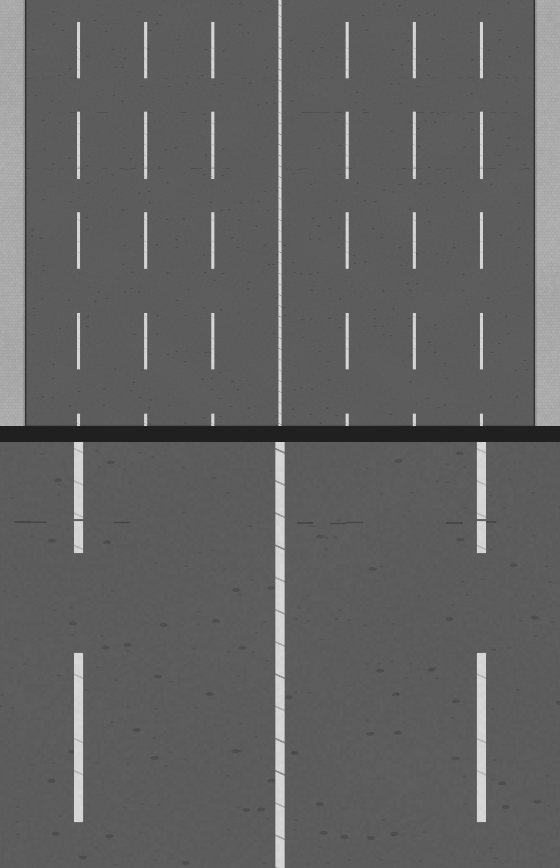
Top: the whole. Bottom: its middle third, enlarged.
This pattern is drawn by a Shadertoy shader. Its source:

```glsl
// A straight eight-lane road seen from above, between two paved footways.
// Dashes repeat in two overlapping runs that meet at a resurfacing seam;
// cellular specks, layered sines and thin cracks give the surfaces their wear.

// Lengths are in canvas heights; y runs down from the top, x from the centre.
const float ROAD_HALF   = 0.5990;
const float LANE_WIDTH  = 0.1576;
const float LINE_HALF   = 0.0036;
const float DASH_LENGTH = 0.1325;
const float DASH_PERIOD = 0.2363;
const float UPPER_START = 0.0515;
const float LOWER_START = 0.2620;
const float SEAM_Y      = 0.3945;
const float TICK_PERIOD = 0.0252;
const vec2  PAVER_SIZE  = vec2(0.0085, 0.0068);
const float ASPHALT = 0.362;
const float PAVING  = 0.680;
const float PAINT   = 0.835;
const float GUTTER  = 0.200;

float hash(vec2 p) {
    vec3 q = fract(vec3(p.xyx) * 0.1031);
    q += dot(q, q.yzx + 33.33);
    return fract((q.x + q.y) * q.z);
}

float cover(float d, float px) {
    return 1.0 - smoothstep(-0.5 * px, 0.5 * px, d);
}

// Signed distance along y to a finite run of dashes.
float dashRun(float y, float start, float last) {
    float t = y - start - 0.5 * DASH_LENGTH;
    float k = clamp(round(t / DASH_PERIOD), 0.0, last);
    return abs(t - k * DASH_PERIOD) - 0.5 * DASH_LENGTH;
}

// Sparse flattened specks, one random point per cell.
float specks(vec2 p, float size, float density, float px) {
    vec2 cell = floor(p / size);
    vec2 centre = 0.25 + 0.5 * vec2(hash(cell + 7.0), hash(cell + 19.0));
    vec2 d = (fract(p / size) - centre) * size;
    float radius = size * 0.09;
    return step(hash(cell), density) * cover(length(d * vec2(0.6, 1.2)) - radius, px);
}

float mottle(vec2 p) {
    return (sin(p.x * 23.0 + 2.0 * sin(p.y * 17.0))
          + sin(p.y * 31.0 + 2.0 * sin(p.x * 13.0))) * 0.5;
}

// Thin horizontal crack, broken into short pieces.
float brokenCrack(vec2 p, float y, float density, float px) {
    float id = floor(p.x / 0.013);
    float wobble = 0.0012 * (hash(vec2(id, y * 91.0)) - 0.5);
    float present = step(hash(vec2(id, y * 57.0)), density);
    return present * cover(abs(p.y - y - wobble) - 0.0006, px);
}

float asphalt(vec2 p, float px) {
    float c = ASPHALT + 0.003 * mottle(p);
    c += 0.012 * (hash(floor(p / 0.0026) + 400.0) - 0.5);
    c -= 0.055 * specks(p, 0.021, 0.13, px);
    c -= 0.030 * specks(p + 3.7, 0.011, 0.15, px);
    c -= 0.060 * brokenCrack(p, 0.183, 0.22, px);
    c -= 0.060 * brokenCrack(p, 0.264, 0.22, px);
    c -= 0.090 * brokenCrack(p, SEAM_Y + 0.002, 0.40, px);
    return c - 0.05 * cover(0.997 - p.y, px);
}

float paving(vec2 p, float px) {
    vec2 g = p / PAVER_SIZE;
    g.x += 0.5 * mod(floor(g.y), 2.0);
    vec2 edge = (0.5 - abs(fract(g) - 0.5)) * PAVER_SIZE;
    float joint = cover(min(edge.x, edge.y) - 0.0006, 2.0 * px);
    float shade = 0.022 * (hash(floor(g) + 90.0) - 0.5) + 0.012 * mottle(p * 0.6);
    return PAVING + shade - 0.045 * joint;
}

void mainImage(out vec4 fragColor, in vec2 fragCoord) {
    float px = 1.0 / iResolution.y;
    vec2 p = vec2(fragCoord.x - 0.5 * iResolution.x, iResolution.y - fragCoord.y) * px;
    float c = asphalt(p, px);

    // Lane dashes and the solid centre line.
    float lane = clamp(round(p.x / LANE_WIDTH), -3.0, 3.0);
    float across = p.x - lane * LANE_WIDTH;
    float along = min(dashRun(p.y, UPPER_START, 1.0), dashRun(p.y, LOWER_START, 3.0));
    bool isCentre = lane == 0.0;
    float line = cover(abs(across) - LINE_HALF, px);
    if (!isCentre) line *= cover(along, px);

    // Slanted hairline cracks and the seam, worn into the paint.
    float slant = p.y - 0.45 * across;
    float tick = floor(slant / TICK_PERIOD);
    float offset = abs(fract(slant / TICK_PERIOD) - 0.5) * TICK_PERIOD;
    float chance = hash(vec2(tick, 3.0));
    float depth = isCentre ? 0.16 + 0.16 * chance : 0.12 * step(0.5, chance);
    float paint = PAINT + 0.02 * (hash(floor(p / 0.003) + 60.0) - 0.5);
    paint -= depth * cover(offset - 0.0007, px);
    if (!isCentre) paint -= 0.45 * cover(abs(p.y - SEAM_Y) - 0.0008, px);
    c = mix(c, paint, line);

    // Shaded gutter, then footway with a slightly darker kerb.
    float side = abs(p.x) - ROAD_HALF;
    c = mix(c, GUTTER, smoothstep(-0.0060, -0.0015, side));
    float kerb = 0.08 * (1.0 - smoothstep(0.002, 0.006, side));
    c = mix(c, paving(p, px) - kerb, cover(-side, px));

    fragColor = vec4(vec3(c), 1.0);
}
```
